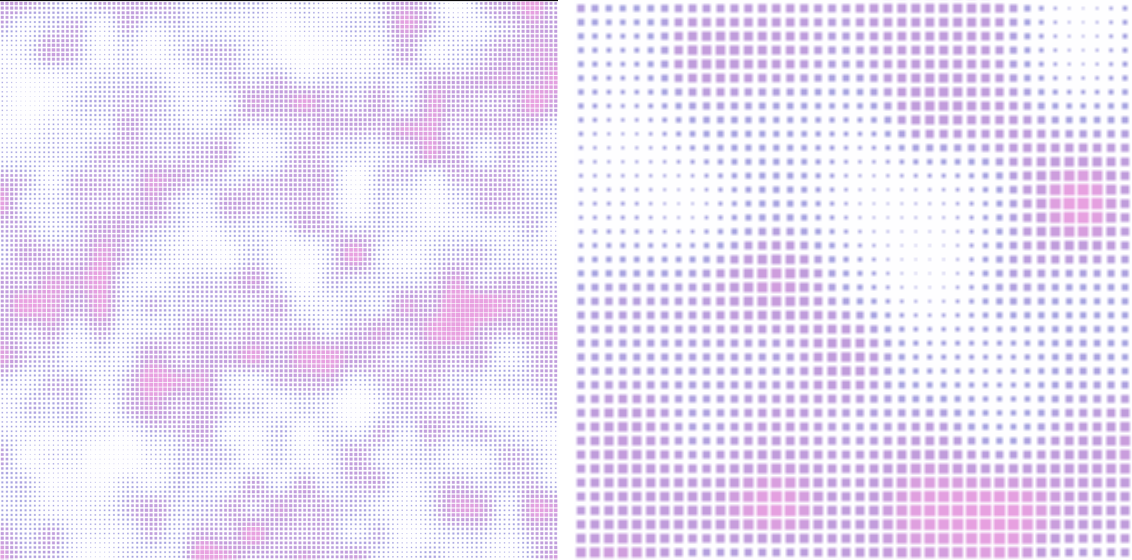
Left, the full canvas; right, a detail of the centre.
A WebGL 2 fragment shader for this pattern:

```glsl
#version 300 es
precision highp float;

uniform vec2 u_resolution;
out vec4 outColor;

const float COLUMNS = 120.0;          // dots across the canvas
const float EDGE_LINE = 0.002;        // dark line on the top edge, in canvas widths
const float BLOTCH_CELLS = 11.0;      // noise cells across the canvas
const float DETAIL_WEIGHT = 0.36;     // share of the finer noise
const float MIN_SIZE = 0.13;          // dot side, as a share of its cell
const float MAX_SIZE = 0.90;
const float SOFTNESS = 0.26;          // least width of a dot's soft rim, in cells
const vec2 TONE_RANGE = vec2(0.16, 0.92);
const vec2 SEED = vec2(17.0, 43.0);

const vec3 PAPER = vec3(0.995, 0.995, 1.0);
const vec3 PERIWINKLE = vec3(0.65, 0.64, 0.88);
const vec3 ORCHID = vec3(0.75, 0.61, 0.86);
const vec3 PINK = vec3(0.91, 0.63, 0.88);
const vec3 EDGE_COLOR = vec3(0.04);

float hash(vec2 p) {
  vec3 q = fract(vec3(p.xyx) * 0.1031);
  q += dot(q, q.yzx + 33.33);
  return fract((q.x + q.y) * q.z);
}

float valueNoise(vec2 p) {
  vec2 cell = floor(p);
  vec2 t = fract(p);
  t = t * t * (3.0 - 2.0 * t);
  float low = mix(hash(cell), hash(cell + vec2(1.0, 0.0)), t.x);
  float high = mix(hash(cell + vec2(0.0, 1.0)), hash(cell + 1.0), t.x);
  return mix(low, high, t.y);
}

// Soft blotches that set the tone of each dot
float blotches(vec2 p) {
  float broad = valueNoise(p + SEED);
  float fine = valueNoise(p * 2.0 + SEED.yx);
  return mix(broad, fine, DETAIL_WEIGHT);
}

// Centred square blurred by a box, exact for tiny squares too
float softSquare(vec2 p, float halfSide, float blur) {
  vec2 upper = min(vec2(halfSide), p + 0.5 * blur);
  vec2 lower = max(vec2(-halfSide), p - 0.5 * blur);
  vec2 overlap = max(upper - lower, 0.0) / blur;
  return overlap.x * overlap.y;
}

vec3 dotColor(float tone) {
  vec3 color = mix(PERIWINKLE, ORCHID, smoothstep(0.40, 0.64, tone));
  return mix(color, PINK, smoothstep(0.68, 0.92, tone));
}

void main() {
  // Canvas widths, measured down from the top left
  vec2 uv = vec2(gl_FragCoord.x, u_resolution.y - gl_FragCoord.y) / u_resolution.x;
  float pixel = 1.0 / u_resolution.x;

  // Square grid below the edge line
  vec2 grid = (uv - vec2(0.0, EDGE_LINE)) * COLUMNS;
  vec2 id = floor(grid);
  vec2 local = fract(grid) - 0.5;

  // One tone per cell drives both size and colour
  float field = blotches((id + 0.5) / COLUMNS * BLOTCH_CELLS);
  float tone = clamp((field - TONE_RANGE.x) / (TONE_RANGE.y - TONE_RANGE.x), 0.0, 1.0);
  float side = mix(MIN_SIZE, MAX_SIZE, tone);

  float blur = max(pixel * COLUMNS, SOFTNESS);
  float ink = softSquare(local, 0.5 * side, blur);
  vec3 color = mix(PAPER, dotColor(tone), ink);

  // Top edge line
  float edge = clamp((EDGE_LINE - uv.y) / pixel + 0.5, 0.0, 1.0);
  color = mix(color, EDGE_COLOR, edge);
  outColor = vec4(color, 1.0);
}
```
